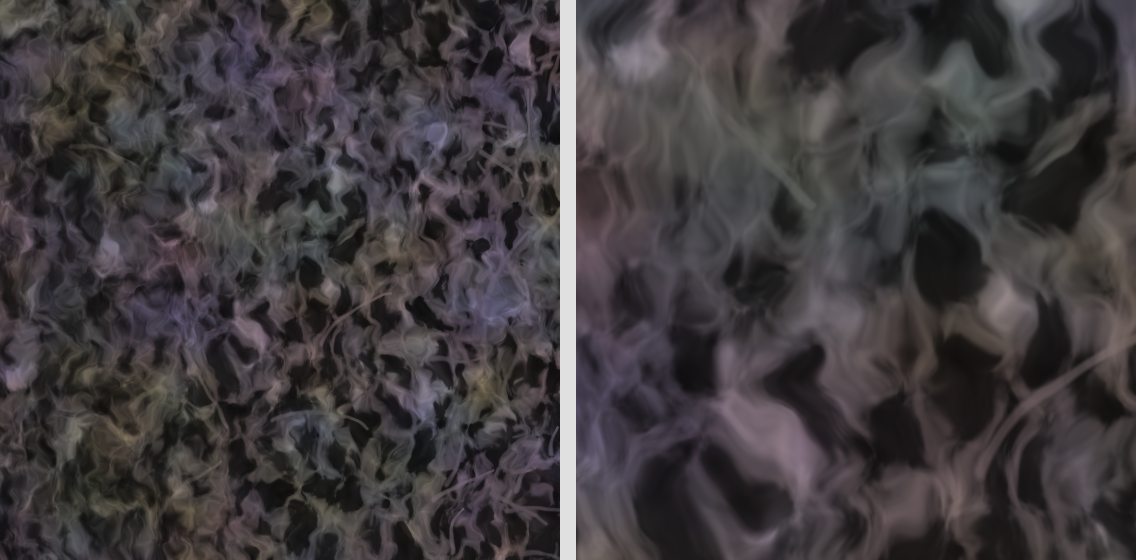
Left, the full canvas; right, a detail of the centre.
Give the GLSL for this texture, as a Shadertoy shader.

```glsl
// A dim tangle of lichen and dry twigs: warped cell borders form a pale net
// around dark pits, layered noise gives the fuzz, and scattered bent twigs
// lie on top. The net is dense and soft at left, open and crisp at right.
#define NET_SCALE vec2(19.0, 13.0)
#define FUZZ_SCALE vec2(44.0, 29.0)
#define BASE_TONE 0.232
#define PIT_TONE 0.078
#define FUZZ_CONTRAST 0.34
#define STRAND_GAIN 0.085
#define TUFT_GAIN 0.15
#define TWIG_COUNT 46
#define TWIG_TONE 0.345
#define TWIG_WIDTH 0.0042
#define BASE_TINT vec3(1.045, 0.965, 1.0)

float hash(vec2 p) {
    return fract(sin(dot(p, vec2(127.1, 311.7))) * 43758.5453);
}

vec2 hash2(vec2 p) {
    return vec2(hash(p), hash(p + 57.3));
}

float noise(vec2 p) {
    vec2 i = floor(p), f = fract(p);
    f = f * f * (3.0 - 2.0 * f);
    float low = mix(hash(i), hash(i + vec2(1, 0)), f.x);
    float high = mix(hash(i + vec2(0, 1)), hash(i + vec2(1, 1)), f.x);
    return mix(low, high, f.y);
}

float fbm(vec2 p) {
    float sum = 0.0, gain = 0.533;
    for (int i = 0; i < 4; i++) {
        sum += gain * noise(p);
        p = mat2(1.6, 1.2, -1.2, 1.6) * p + 11.7;
        gain *= 0.5;
    }
    return sum;
}

// Gap between the two nearest cell points: zero on the borders of the net
float cellGap(vec2 p) {
    vec2 cell = floor(p);
    float nearest = 9.0, second = 9.0;
    for (int y = -1; y <= 1; y++)
    for (int x = -1; x <= 1; x++) {
        vec2 c = cell + vec2(x, y);
        float d = length(c + hash2(c) - p);
        second = min(second, max(nearest, d));
        nearest = min(nearest, d);
    }
    return second - nearest;
}

// Coverage of one tapering twig, bowed sideways along its length
float twig(vec2 p, vec2 root, float angle, float len, float bow) {
    vec2 dir = vec2(cos(angle), sin(angle));
    vec2 d = p - root;
    float along = dot(d, dir);
    float t = clamp(along / len, 0.0, 1.0);
    float side = dot(d, vec2(-dir.y, dir.x)) - bow * len * t * (1.0 - t);
    float dist = length(vec2(along - t * len, side));
    float width = TWIG_WIDTH * mix(1.15, 0.6, t);
    return 1.0 - smoothstep(width * 0.35, width * 1.45, dist);
}

void mainImage(out vec4 fragColor, in vec2 fragCoord) {
    vec2 uv = fragCoord / iResolution.y;

    // Bend space at two sizes so that nothing runs straight
    vec2 broad = vec2(noise(uv * 13.0), noise(uv * 13.0 + 41.0)) - 0.5;
    vec2 small = vec2(noise(uv * 48.0), noise(uv * 48.0 + 19.0)) - 0.5;
    vec2 p = uv + 0.035 * broad + 0.017 * small;

    // How open and crisp the tangle is here
    float open = smoothstep(0.15, 0.8, uv.x + 0.2 * (0.5 - uv.y)
                            + 0.6 * (fbm(uv * 4.0) - 0.5));

    // Fuzzy ground with broad light and dark areas
    float fuzz = fbm(p * FUZZ_SCALE);
    float patches = fbm(uv * vec2(7.0, 5.0) + 3.0);
    float tone = BASE_TONE + FUZZ_CONTRAST * (fuzz - 0.5)
               + 0.16 * (patches - 0.5);

    // Pale strands along the cell borders
    float coarse = cellGap(p * NET_SCALE);
    float fine = cellGap(p * NET_SCALE * 2.1 + 7.0);
    float strand = 1.0 - smoothstep(0.03, 0.24, coarse);
    float fineStrand = 1.0 - smoothstep(0.0, 0.3, fine);
    tone += STRAND_GAIN * (strand * mix(0.25, 0.8, open)
                           + 0.45 * fineStrand - 0.2);

    // Dark pits inside the cells, shallower at left
    float depth = mix(coarse, 0.5 * (coarse + fine), 0.45)
                + 1.1 * (0.5 - fuzz) + 0.6 * (0.5 - patches)
                - mix(0.45, 0.36, open);
    float soft = mix(0.26, 0.12, open);
    float pit = smoothstep(-soft, soft, depth) * mix(0.72, 0.95, open);
    tone = mix(tone, PIT_TONE + 0.12 * (fuzz - 0.35), pit);

    // Light tufts
    float tuft = smoothstep(0.56, 0.8, fbm(p * vec2(27.0, 21.0) + 31.0));
    tone += TUFT_GAIN * tuft * (1.0 - 0.6 * pit);

    // Scattered twigs, mostly leaning up to the right and on the open side
    vec2 bent = uv + 0.022 * broad + 0.006 * small;
    for (int i = 0; i < TWIG_COUNT; i++) {
        vec2 id = vec2(float(i), 5.0);
        vec2 root = hash2(id);
        root.x = 1.05 * pow(root.x, 0.6) - 0.05;
        float angle = mix(-0.9, 2.3, hash(id + 2.0));
        float len = mix(0.05, 0.17, hash(id + 4.0));
        float cover = twig(bent, root, angle, len, hash(id + 6.0) - 0.5);
        float shade = TWIG_TONE + 0.1 * (hash(id + 8.0) - 0.5)
                    + 0.25 * (fuzz - 0.5);
        tone = mix(tone, max(tone, shade), cover * mix(0.4, 0.85, open));
    }

    // Faint drift between plum, olive and blue grey
    float warm = fbm(uv * 9.0 + 61.0) - 0.5;
    float olive = fbm(uv * 7.0 + 83.0) - 0.5;
    vec3 tint = BASE_TINT + warm * vec3(0.3, 0.0, -0.35)
              + olive * vec3(0.0, 0.25, -0.3);
    fragColor = vec4(clamp(max(tone, 0.04) * tint, 0.0, 1.0), 1.0);
}
```
